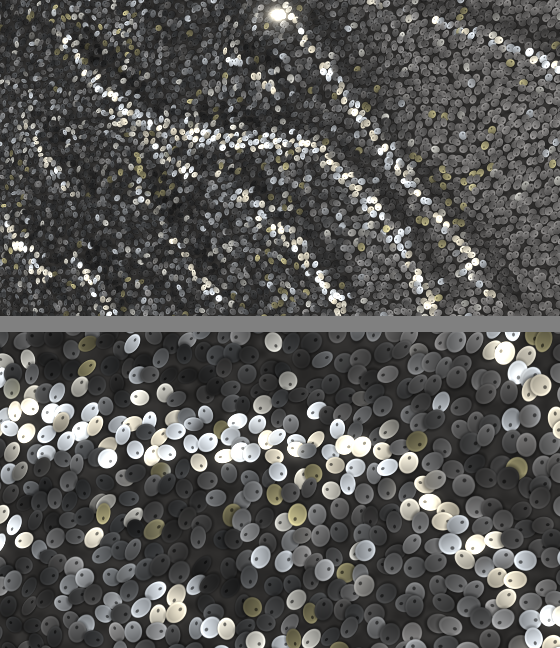
Top, the full canvas; bottom, a detail of the centre.
This texture is drawn by a Shadertoy shader. Its source:

```glsl
const float CELL = 0.0255;        // sequin spacing, canvas heights
const float RADIUS = 0.54;        // sequin radius, in cells
const float JITTER = 0.7;
const float HOLE = 0.09;
const float GLOW = 0.26;
const float GOLD_SHARE = 0.11;
const vec2 DRAPE = vec2(0.58, -0.81);   // direction of the folds
const vec2 GLARE_POS = vec2(0.88, 0.953);
const vec3 CLOTH = vec3(0.178, 0.174, 0.170);
const vec3 GREY = vec3(1.0, 0.985, 0.975);
const vec3 COOL = vec3(0.97, 1.0, 1.03);
const vec3 GOLD = vec3(1.06, 1.02, 0.76);
const vec3 WARM = vec3(1.02, 0.985, 0.89);

float hash(vec2 p) {
    return fract(sin(dot(p, vec2(127.1, 311.7))) * 43758.545);
}

float noise(vec2 p) {
    vec2 i = floor(p), f = fract(p);
    f = f * f * (3.0 - 2.0 * f);
    return mix(mix(hash(i), hash(i + vec2(1, 0)), f.x),
               mix(hash(i + vec2(0, 1)), hash(i + vec2(1, 1)), f.x), f.y);
}

// Curved ridge from a to b: x = lit crest, y = shaded flank
vec2 fold(vec2 p, vec2 a, vec2 b, float bend, float width) {
    float len = length(b - a);
    vec2 dir = (b - a) / len;
    float t = dot(p - a, dir) / len;
    float s = clamp(t, 0.0, 1.0);
    float d = dot(p - a, vec2(-dir.y, dir.x)) - 4.0 * bend * s * (1.0 - s);
    float ends = smoothstep(-0.06, 0.04, t) * (1.0 - smoothstep(0.96, 1.06, t));
    float crest = d / width, flank = (d - 0.06) / 0.042;
    return ends * vec2(exp(-crest * crest), exp(-flank * flank));
}

vec2 drapery(vec2 p) {
    p += 0.022 * (vec2(noise(p * 9.0), noise(p * 9.0 + 40.0)) - 0.5);
    vec2 f = fold(p, vec2(0.90, 0.96), vec2(1.60, 0.01), 0.0, 0.018);
    f = max(f, fold(p, vec2(0.20, 0.87), vec2(0.58, 0.56), -0.04, 0.019));
    f = max(f, fold(p, vec2(0.52, 0.57), vec2(1.01, 0.53), 0.01, 0.034));
    f = max(f, fold(p, vec2(0.99, 0.54), vec2(1.38, 0.01), 0.035, 0.028));
    f = max(f, fold(p, vec2(0.67, 0.45), vec2(1.08, 0.0), 0.04, 0.026));
    f = max(f, fold(p, vec2(1.18, 0.99), vec2(1.80, 0.78), 0.01, 0.016));
    f = max(f, fold(p, vec2(0.71, 0.85), vec2(0.89, 0.70), 0.0, 0.016));
    f = max(f, fold(p, vec2(0.33, 0.66), vec2(0.61, 0.43), 0.0, 0.016));
    f = max(f, 0.7 * fold(p, vec2(0.07, 0.62), vec2(0.24, 0.36), 0.0, 0.014));
    f = max(f, 0.8 * fold(p, vec2(0.42, 0.42), vec2(0.70, 0.03), 0.0, 0.015));
    f = max(f, 0.8 * fold(p, vec2(0.0, 0.30), vec2(0.15, 0.11), 0.0, 0.025));
    return max(f, 0.8 * fold(p, vec2(0.23, 0.18), vec2(0.36, 0.0), 0.0, 0.022));
}

// Cloth coordinates: sequins crowd together towards the left
vec2 clothCoord(vec2 p) {
    float far = 1.78 - p.x;
    vec2 q = vec2(p.x - 0.15 * far * far, p.y * (1.0 + 0.2 * far));
    q += 0.03 * (vec2(noise(p * 6.0), noise(p * 6.0 + 17.0)) - 0.5);
    return q / CELL;
}

// Colour of one sequin; w = strength of its glow
vec4 sequinColor(vec2 id, vec2 p) {
    float r1 = hash(id + 3.1), r2 = hash(id + 7.7), r3 = hash(id + 13.3);
    vec2 f = drapery(p);
    float open = smoothstep(0.75, 1.5, p.x);
    vec2 along = vec2(dot(p, vec2(-DRAPE.y, DRAPE.x)) * 15.0, dot(p, DRAPE) * 4.0);
    float streak = noise(along);

    // Dull sequins: dark and mixed at left, even grey at right
    float tone = mix(0.17 + 0.32 * r1 * r1, 0.36 + 0.13 * r1, open);
    tone *= mix(0.8 + 0.5 * streak, 0.92 + 0.16 * streak, open);
    tone *= 1.0 - 0.38 * f.y * (1.0 - f.x);
    tone += 0.10 * f.x;
    float patches = smoothstep(0.4, 0.75, noise(p * 4.5 + 9.0));
    float gold = step(r3, GOLD_SHARE * patches * (1.0 - 0.75 * open));
    vec3 tint = mix(mix(GREY, COOL, r2 * (1.0 - open)), GOLD, gold);
    tone += 0.17 * gold;

    // Sequins facing the light
    float chance = 0.80 * f.x + 0.045 + 0.09 * (1.0 - open) * streak;
    float lit = smoothstep(-0.03, 0.05, chance - r2);
    float flash = smoothstep(0.0, 0.4, chance - r2);
    float shine = mix(0.56, 1.0, 0.55 * flash + 0.45 * r1);
    vec3 shineTint = mix(COOL, WARM, step(0.4, r3) * (0.5 + 0.5 * f.x));
    return vec4(mix(tone * tint, shine * shineTint, lit), flash * step(0.6, r1) * f.x);
}

void mainImage(out vec4 fragColor, in vec2 fragCoord) {
    vec2 p = fragCoord / iResolution.y;
    vec2 q = clothCoord(p);
    float far = 1.78 - p.x;
    vec2 scale = CELL / vec2(1.0 + 0.3 * far, 1.0 + 0.2 * far);
    float soft = 0.8 / (iResolution.y * scale.x);
    vec3 color = CLOTH * (0.8 + 0.4 * noise(p * 90.0));
    float glow = 0.0;

    // Overlapping rows of sequins, composited in a fixed order
    for (int j = 1; j >= -1; j--)
    for (int i = -1; i <= 1; i++) {
        float row = floor(q.y) + float(j);
        float shift = 0.5 * mod(row, 2.0);
        vec2 id = vec2(floor(q.x - shift) + float(i), row);
        vec2 jitter = JITTER * (vec2(hash(id), hash(id + 51.0)) - 0.5);
        vec2 d = q - (id + vec2(shift, 0.0) + 0.5 + jitter);
        float angle = 6.2832 * hash(id + 23.0);
        vec2 axis = vec2(cos(angle), sin(angle));
        float tilt = 1.0 + (0.1 + 0.35 * far) * hash(id + 31.0);
        vec2 e = vec2(dot(d, axis), dot(d, vec2(-axis.y, axis.x)) * tilt);
        float r = length(e);
        vec4 disc = sequinColor(id, p - d * scale);

        // Contact shadow, disc with slanted sheen, rim and thread hole
        float shadow = 1.0 - smoothstep(RADIUS - 0.05, RADIUS + 0.17, length(e + 0.04));
        color *= 1.0 - 0.36 * shadow;
        vec3 face = disc.rgb * (1.0 + 0.4 * e.x);
        face *= 1.0 + 0.14 * smoothstep(RADIUS - 0.16, RADIUS - 0.05, r);
        float hole = length(e - vec2(0.24, 0.0)) - HOLE;
        face *= 1.0 - 0.55 * (1.0 - smoothstep(-soft, soft, hole));
        color = mix(color, face, 1.0 - smoothstep(-soft, soft, r - RADIUS));
        glow += disc.w * exp(-4.0 * dot(d, d));
    }

    // Flashes bleed into their neighbours, with one strong glare
    vec2 g = (p - GLARE_POS) * vec2(0.75, 1.0);
    float glare = 1.3 * exp(-dot(g, g) * 3000.0) + 0.25 * exp(-dot(g, g) * 350.0);
    color += WARM * (GLOW * glow + glare);
    fragColor = vec4(clamp(color, 0.0, 1.0), 1.0);
}
```
